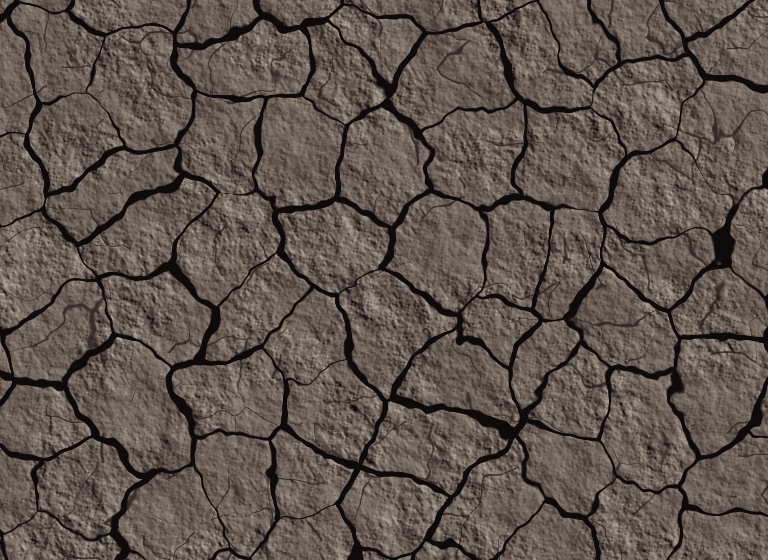
This texture is drawn by a Shadertoy shader. Its source:

```glsl
// Sun-baked mud: warped Voronoi plates parted by dark cracks of uneven width,
// a finer Voronoi net of broken hairlines, and a grainy noise relief
// lit from the upper right.

const vec3 CRACK_COLOR = vec3(0.055, 0.04, 0.04);
const vec3 MUD_COLOR   = vec3(0.38, 0.33, 0.30);
const vec3 DUST_COLOR  = vec3(0.54, 0.50, 0.46);

const vec2  LIGHT_DIR      = vec2(0.82, 0.57);
const float PLATE_SCALE    = 6.6;     // plates per canvas height
const float HAIRLINE_SCALE = 12.0;
const vec2  CRACK_WIDTH    = vec2(0.0012, 0.0062);   // half widths, min and max
const vec2  HAIRLINE_WIDTH = vec2(-0.0028, 0.0016);  // below zero: no crack
const float RELIEF_STEP    = 0.0033;
const float RELIEF_GAIN    = 1.1;
const float BASE_LIGHT     = 0.425;

float hash(vec2 p) {
    vec3 q = fract(p.xyx * vec3(0.1031, 0.1030, 0.0973));
    q += dot(q, q.yzx + 33.33);
    return fract((q.x + q.y) * q.z);
}

vec2 hash2(vec2 p) {
    return vec2(hash(p + 17.3), hash(p + 71.9));
}

float noise(vec2 p) {
    vec2 i = floor(p), f = fract(p);
    f = f * f * (3.0 - 2.0 * f);
    return mix(mix(hash(i), hash(i + vec2(1, 0)), f.x),
               mix(hash(i + vec2(0, 1)), hash(i + vec2(1, 1)), f.x), f.y);
}

vec2 noise2(vec2 p) {
    return vec2(noise(p), noise(p + 43.7)) - 0.5;
}

// Bends straight cell borders into wandering, ragged ones
vec2 warp(vec2 p) {
    return p + 0.060 * noise2(p * 9.0) + 0.020 * noise2(p * 26.0 + 5.0)
             + 0.007 * noise2(p * 70.0 + 9.0);
}

vec2 cellPoint(vec2 cell) {
    return cell + 0.5 + 0.84 * (hash2(cell) - 0.5);
}

// x: distance to the side of the nearest crack, yz: direction towards it
vec3 cracks(vec2 p, float scale, vec2 width) {
    p *= scale;
    vec2 base = floor(p), home = base, toHome = vec2(0.0);
    float nearest = 1e3;
    for (int y = -1; y <= 1; y++)
    for (int x = -1; x <= 1; x++) {
        vec2 cell = base + vec2(x, y);
        vec2 r = cellPoint(cell) - p;
        if (dot(r, r) < nearest) {
            nearest = dot(r, r);
            home = cell;
            toHome = r;
        }
    }
    vec3 result = vec3(1e3, 0.0, 1.0);
    for (int y = -2; y <= 2; y++)
    for (int x = -2; x <= 2; x++) {
        if (x == 0 && y == 0) continue;
        vec2 cell = home + vec2(x, y);
        vec2 r = cellPoint(cell) - p;
        vec2 outward = normalize(r - toHome);
        float edge = dot(0.5 * (r + toHome), outward) / scale;
        float open = mix(width.x, width.y, hash(home + cell + 0.37));
        float side = edge - open * (0.8 + 0.35 * abs(outward.x));
        if (side < result.x) result = vec3(side, outward);
    }
    return result;
}

// Surface height: broad lumps down to single grains
float relief(vec2 p) {
    float sum = 0.0, amp = 0.72, freq = 15.0;
    for (int i = 0; i < 5; i++) {
        sum += amp * noise(p * freq + float(i) * 13.1);
        amp *= 0.67;
        freq *= 2.03;
        p = mat2(0.8, 0.6, -0.6, 0.8) * p;
    }
    return sum;
}

void mainImage(out vec4 fragColor, in vec2 fragCoord) {
    vec2 p = fragCoord / iResolution.y + 3.0;
    float px = 1.0 / iResolution.y;

    // Crack nets, their widths wavering along the way
    vec2 bent = warp(p);
    vec3 plate = cracks(bent, PLATE_SCALE, CRACK_WIDTH);
    vec3 hair = cracks(bent + 0.02 * noise2(p * 18.0) + 7.0, HAIRLINE_SCALE, HAIRLINE_WIDTH);
    float plateSide = plate.x - 0.003 * (noise(p * 22.0) - 0.5);
    float hairSide = hair.x + 0.0025 * (noise(p * 16.0 + 3.0) - 0.5);

    // Slope light on lumps and grains, rougher in patches
    float slope = relief(p) - relief(p + LIGHT_DIR * RELIEF_STEP);
    float roughness = mix(0.75, 1.35, smoothstep(0.25, 0.75, noise(p * 11.0 + 31.0)));
    float light = BASE_LIGHT + RELIEF_GAIN * roughness * slope * (slope < 0.0 ? 1.25 : 0.9);

    // Stains and dust
    light += 0.03 * (noise(p * 6.0 + 50.0) - 0.5) + 0.05 * (noise(p * 40.0 + 80.0) - 0.5);

    // Plate rims catch or lose the light
    light += 0.06 * dot(plate.yz, LIGHT_DIR) * exp(-max(plateSide, 0.0) / 0.006);
    light += 0.05 * dot(hair.yz, LIGHT_DIR) * exp(-max(hairSide, 0.0) / 0.004);

    // Hairlines, then the open cracks
    float hairline = 1.0 - smoothstep(-0.5 * px, 0.0007 + 0.6 * px, hairSide);
    light = mix(light, 0.14, 0.75 * hairline);
    float open = 1.0 - smoothstep(-0.5 * px, 0.0008 + 0.6 * px, plateSide);
    light = mix(light, CRACK_COLOR.r, open);

    // Brightness to mud colour
    light = clamp(light, 0.04, 0.66);
    vec3 color = light < MUD_COLOR.r
        ? mix(CRACK_COLOR, MUD_COLOR, (light - CRACK_COLOR.r) / (MUD_COLOR.r - CRACK_COLOR.r))
        : mix(MUD_COLOR, DUST_COLOR, (light - MUD_COLOR.r) / (DUST_COLOR.r - MUD_COLOR.r));
    fragColor = vec4(color, 1.0);
}
```
